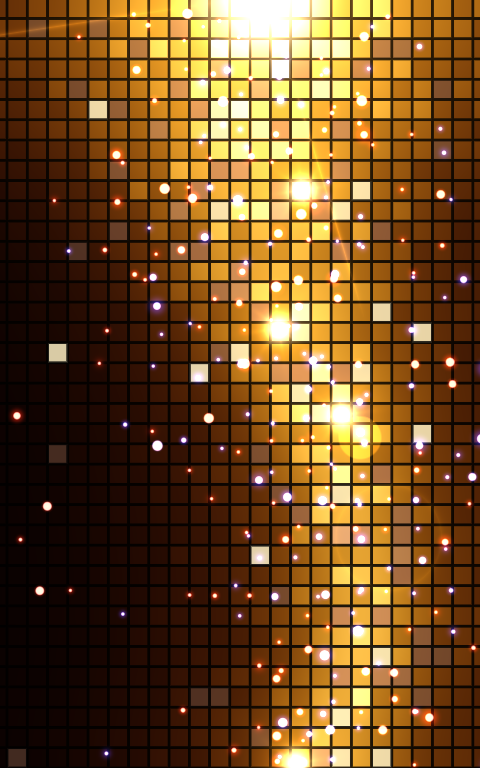
This background is drawn by a WebGL 2 fragment shader. Its source:

```glsl
#version 300 es
precision highp float;
// Golden mosaic wall lit by a winding beam of flares and drifting sparks.
uniform vec2 u_resolution;
out vec4 fragColor;

float hash(vec2 p) {
  vec3 q = fract(vec3(p.xyx) * vec3(0.1031, 0.1030, 0.0973));
  q += dot(q, q.yzx + 33.33);
  return fract((q.x + q.y) * q.z);
}

// Horizontal centre of the beam; y runs downward in canvas widths.
float beamCentre(float y) {
  return 0.55 + 0.2 * smoothstep(0.3, 1.25, y) - 0.05 * smoothstep(1.3, 1.6, y);
}

// Narrow part of the beam, wide at the top and slim at the bottom.
float beamCore(vec2 p) {
  float d = (p.x - beamCentre(p.y)) / mix(0.31, 0.13, smoothstep(0.0, 1.1, p.y));
  return exp(-d * d);
}

float brightness(vec2 p) {
  float d = (p.x - beamCentre(p.y)) / 0.4;
  float topGlow = 0.3 * exp(-p.y * p.y / 0.1);
  return 0.03 + 0.35 * exp(-d * d) + 0.5 * beamCore(p) + topGlow + 0.08 * p.x * p.x;
}

// Black-brown through amber to pale gold.
vec3 goldRamp(float v) {
  return vec3(v, 0.75 * pow(v, 1.5), 0.05 * v + 0.23 * pow(v, 4.0));
}

// White core, golden halo and thin rays.
vec3 flare(vec2 p, vec2 centre, float radius) {
  vec2 d = p - centre;
  float r = length(d) / radius;
  float rays = pow(abs(cos(4.0 * atan(d.y, d.x) + 0.6)), 12.0) * exp(-r * 0.7);
  return vec3(1.0, 0.95, 0.82) * 1.5 * exp(-r * r)
       + vec3(0.9, 0.58, 0.12) * (0.65 * exp(-r * 0.6) + 0.25 * rays);
}

// One layer of glowing dots, denser along the beam.
vec3 sparks(vec2 p, float size, float seed, float px) {
  vec2 id = floor(p / size);
  vec2 key = id + seed;
  vec2 jitter = vec2(hash(key + 3.1), hash(key + 17.7));
  vec2 centre = (id + 0.25 + 0.5 * jitter) * size;
  float spread = (centre.x - beamCentre(centre.y)) / 0.28;
  float chance = 0.05 + 0.6 * exp(-spread * spread);
  float lit = step(hash(key + 41.3), chance);
  float radius = mix(0.003, 0.011, pow(hash(key + 9.4), 3.0));
  float d = length(p - centre);
  float core = 1.0 - smoothstep(radius - px, radius + px, d);
  float halo = exp(-d / (radius * 1.4)) * (1.0 - smoothstep(0.1, 0.25, d / size));
  float blue = step(0.72 - 0.3 * centre.x, hash(key + 63.9));
  vec3 tint = mix(vec3(0.9, 0.12, 0.05), vec3(0.3, 0.22, 1.0), blue);
  return lit * (core * vec3(1.0, 0.88, 0.85) + halo * tint);
}

void main() {
  vec2 p = vec2(gl_FragCoord.x, u_resolution.y - gl_FragCoord.y) / u_resolution.x;
  float px = 1.0 / u_resolution.x;

  // Tiles
  float tile = 0.0422;
  vec2 cell = (p - vec2(0.0146, 0.0385)) / tile;
  vec2 id = floor(cell);
  vec2 middle = (id + 0.5) * tile + vec2(0.0146, 0.0385);
  float core = beamCore(middle);
  float pick = hash(id + 51.0);
  float light = brightness(mix(middle, p, 0.5));
  light *= 0.88 + 0.24 * hash(id + 12.0);
  light += 0.28 * core * step(0.8, pick);
  vec3 color = goldRamp(light);
  float rosy = step(hash(id + 83.0), 0.2 * core + 0.015);
  color = mix(color, vec3(0.78, 0.52, 0.4) * (0.45 + 0.6 * core), 0.7 * rosy);
  float pale = step(hash(id + 137.0), 0.075 * core * (1.1 - 0.4 * p.y) + 0.004);
  color = mix(color, vec3(0.98, 0.93, 0.76), 0.85 * pale);

  // Dark joints
  vec2 edge = 0.5 - abs(fract(cell) - 0.5);
  float aa = px / tile;
  float face = smoothstep(0.07 - 0.5 * aa, 0.07 + 0.5 * aa, min(edge.x, edge.y));
  color *= mix(0.14, 1.0, face);

  // Faint streaks and lens circles
  float leftStreak = exp(-abs(p.y - 0.073 + 0.15 * p.x) / 0.004) * (1.0 - smoothstep(0.2, 0.5, p.x));
  float ray = exp(-abs(p.x - 0.56 - 0.3 * p.y) / 0.004)
            * smoothstep(0.1, 0.25, p.y) * (1.0 - smoothstep(0.5, 0.68, p.y));
  color += vec3(0.9, 0.55, 0.12) * (0.25 * leftStreak + 0.35 * ray);
  float disc = 1.0 - smoothstep(0.042, 0.047, length(p - vec2(0.75, 0.912)));
  float ring = exp(-abs(length(p - vec2(0.81, 1.12)) - 0.11) / 0.006);
  color += vec3(0.6, 0.4, 0.06) * (0.45 * disc + 0.12 * ring);

  // Flares along the beam
  color += flare(p, vec2(0.55, -0.01), 0.095);
  color += flare(p, vec2(0.63, 0.396), 0.023);
  color += flare(p, vec2(0.581, 0.684), 0.024);
  color += flare(p, vec2(0.712, 0.865), 0.024);
  color += flare(p, vec2(0.615, 1.59), 0.024);

  // Sparks in three sizes of scatter
  for (int i = 0; i < 3; i++) {
    float layer = float(i);
    color += sparks(p, 0.06 + 0.03 * layer, 100.0 + 57.0 * layer, px);
  }
  fragColor = vec4(clamp(color, 0.0, 1.0), 1.0);
}
```
